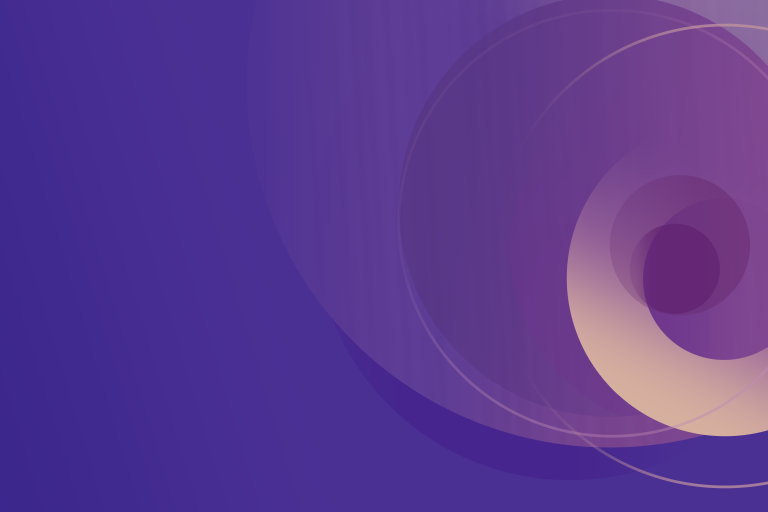
This background is drawn by a Shadertoy shader. Its source:

```glsl
// Overlapping translucent discs, two thin rings and a peach crescent
// on an indigo ground. Each disc is a smoothed distance function,
// blended in order from back to front with its own colour gradient.

// Circles as (centre x, centre y, radius), in units of canvas height
const vec3 WIDE_DISC   = vec3(1.191, 0.835, 0.709);
const vec3 SHADOW_DISC = vec3(1.113, 0.562, 0.500);
const vec3 MAIN_DISC   = vec3(1.191, 0.598, 0.412);
const vec3 INNER_DISC  = vec3(1.348, 0.512, 0.352);
const vec3 CRESCENT    = vec3(1.416, 0.457, 0.309);
const vec3 HOLE        = vec3(1.414, 0.455, 0.158);
const vec3 VEIL_DISC   = vec3(1.328, 0.521, 0.137);
const vec3 CORE_DISC   = vec3(1.318, 0.475, 0.088);
const vec3 FAINT_RING  = vec3(1.195, 0.564, 0.416);
const vec3 BRIGHT_RING = vec3(1.416, 0.500, 0.451);

const vec3 DEEP_INDIGO = vec3(0.23, 0.15, 0.55);
const vec3 INDIGO      = vec3(0.295, 0.19, 0.58);
const vec3 SHADOW      = vec3(0.27, 0.14, 0.55);
const vec3 VIOLET      = vec3(0.36, 0.235, 0.58);
const vec3 MAUVE       = vec3(0.48, 0.27, 0.56);
const vec3 GREY_LILAC  = vec3(0.55, 0.43, 0.63);
const vec3 PLUM        = vec3(0.345, 0.215, 0.53);
const vec3 MAGENTA     = vec3(0.51, 0.28, 0.57);
const vec3 ORCHID      = vec3(0.43, 0.20, 0.55);
const vec3 ROSE        = vec3(0.67, 0.47, 0.62);
const vec3 PEACH       = vec3(0.84, 0.69, 0.62);
const vec3 WINE        = vec3(0.41, 0.17, 0.44);
const vec3 DARK_WINE   = vec3(0.37, 0.12, 0.43);

const float RING_HALF_WIDTH = 0.0027;
const float STREAK_COUNT = 75.0;
const float STREAK_STRENGTH = 0.014;

float hash(float n) { return fract(sin(n * 127.1) * 43758.5453); }

float noise(float x) {
    float i = floor(x);
    return mix(hash(i), hash(i + 1.0), smoothstep(0.0, 1.0, x - i));
}

// Coverage of a signed distance, one pixel soft
float cover(float d) { return clamp(0.5 - d * iResolution.y, 0.0, 1.0); }

float circle(vec2 p, vec3 c) { return length(p - c.xy) - c.z; }

float disc(vec2 p, vec3 c) { return cover(circle(p, c)); }

float ring(vec2 p, vec3 c) { return cover(abs(circle(p, c)) - RING_HALF_WIDTH); }

void mainImage(out vec4 fragColor, in vec2 fragCoord) {
    vec2 p = fragCoord / iResolution.y;

    // Indigo ground, darker to the lower left
    vec3 col = mix(DEEP_INDIGO, INDIGO, smoothstep(-0.1, 0.75, p.x + 0.3 * p.y));

    // Shadow below the wide disc, fading to the right
    float shadowFade = 0.8 * smoothstep(0.45, 0.8, p.x) * (1.0 - smoothstep(1.1, 1.42, p.x));
    col = mix(col, SHADOW, shadowFade * disc(p, SHADOW_DISC));

    // Wide disc with fine upright streaks
    float wide = disc(p, WIDE_DISC);
    vec3 wideCol = mix(VIOLET, MAUVE, smoothstep(0.75, 1.25, p.x - 0.15 * p.y));
    wideCol = mix(wideCol, GREY_LILAC, smoothstep(1.85, 2.5, p.x + p.y));
    float streak = noise((p.x + 0.06 * p.y) * STREAK_COUNT) - 0.5;
    col = mix(col, wideCol + STREAK_STRENGTH * streak, wide * smoothstep(0.38, 0.78, p.x));

    // Main disc and the soft inner disc
    vec3 mainCol = mix(PLUM, MAGENTA, smoothstep(0.8, 1.6, p.x - 0.1 * (p.y - 0.5)));
    float mainCover = disc(p, MAIN_DISC);
    col = mix(col, mainCol + 0.5 * STREAK_STRENGTH * streak, 0.95 * mainCover);
    float innerFade = 0.4 * (1.0 - smoothstep(1.1, 1.45, p.x)) * smoothstep(0.9, 0.4, p.y);
    col = mix(col, ORCHID, innerFade * disc(p, INNER_DISC) * mainCover);

    // Hole tint, then the crescent fading out toward the top
    col = mix(col, ORCHID, 0.75 * disc(p, HOLE) * (1.0 - smoothstep(1.25, 1.48, p.x)));
    float along = dot(p - CRESCENT.xy, vec2(-0.45, -0.9)) / CRESCENT.z;
    float crescent = disc(p, CRESCENT) * (1.0 - disc(p, HOLE));
    vec3 crescentCol = mix(ROSE, PEACH, smoothstep(0.0, 1.0, along));
    col = mix(col, crescentCol, crescent * smoothstep(-0.65, 0.75, along));

    // Small dark discs at the centre
    float veilAlpha = mix(0.25, 0.55, smoothstep(1.2, 1.42, p.x));
    col = mix(col, WINE, veilAlpha * disc(p, VEIL_DISC));
    float coreAlpha = mix(0.15, 0.6, smoothstep(1.23, 1.29, p.x));
    col = mix(col, DARK_WINE, coreAlpha * disc(p, CORE_DISC));

    // Thin rings, each brightest toward its visible ends
    float faintFade = 0.08 + 0.32 * smoothstep(0.5, 0.15, p.y) + 0.2 * smoothstep(1.25, 1.5, p.x);
    col = mix(col, ROSE + 0.08, faintFade * ring(p, FAINT_RING));
    float brightFade = 0.75 * smoothstep(0.1, 0.46, abs(p.y - BRIGHT_RING.y))
                     * smoothstep(0.95, 1.4, p.x);
    col = mix(col, mix(ROSE, PEACH, 0.5), brightFade * ring(p, BRIGHT_RING));

    fragColor = vec4(col, 1.0);
}
```
